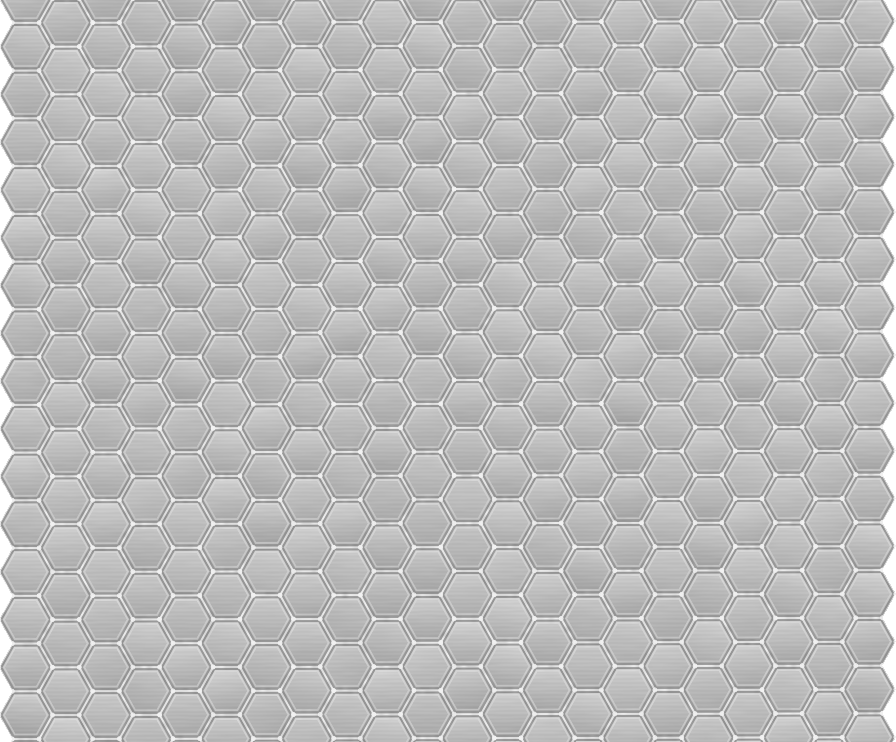
Write a Shadertoy shader that draws this pattern.

```glsl
#define COLUMNS 22.0
#define SPAN vec2(22.31, 15.54)   // canvas size in column and row pitches
#define OFFSET vec2(0.64, 0.562)  // centre of the first tile, in pitches
#define TILT 0.04                 // rise across the canvas, in rows
#define SEAM_HALF 0.018
#define GROOVE_POS 0.045
#define GROOVE_HALF 0.020
#define BEVEL_POS 0.095
#define BEVEL_HALF 0.018
#define SPARK_RADIUS 0.052
#define STRIPES 12.0
#define WEAR 0.035

const float ROOT3 = 1.7320508;

float hash(vec2 p) {
    vec3 q = fract(vec3(p.xyx) * 0.1031);
    q += dot(q, q.yzx + 33.33);
    return fract((q.x + q.y) * q.z);
}

float noise(vec2 p) {
    vec2 i = floor(p), f = fract(p);
    f = f * f * (3.0 - 2.0 * f);
    return mix(mix(hash(i), hash(i + vec2(1, 0)), f.x),
               mix(hash(i + vec2(0, 1)), hash(i + vec2(1, 1)), f.x), f.y);
}

float band(float d, float centre, float halfWidth, float aa) {
    return 1.0 - smoothstep(halfWidth - aa, halfWidth + aa, abs(d - centre));
}

// Offset from the nearest flat-topped hexagon centre in xy, cell index in zw
vec4 hexCell(vec2 p) {
    vec2 pitch = vec2(ROOT3, 1.0);
    vec2 idA = floor(p / pitch + 0.5);
    vec2 idB = floor(p / pitch) + 0.5;
    vec2 a = p - idA * pitch, b = p - idB * pitch;
    return dot(a, a) < dot(b, b) ? vec4(a, idA) : vec4(b, idB);
}

float hexEdge(vec2 h) {
    h = abs(h);
    return 0.5 - max(h.y, dot(h, vec2(0.5 * ROOT3, 0.5)));
}

float vertexDistance(vec2 h) {
    h = abs(h);
    return min(length(h - vec2(1.0 / ROOT3, 0.0)),
               length(h - vec2(0.5 / ROOT3, 0.5)));
}

void mainImage(out vec4 fragColor, in vec2 fragCoord) {
    vec2 uv = fragCoord / iResolution.xy;
    vec2 p = uv * SPAN - OFFSET;
    p.y -= TILT * uv.x;
    p.x *= 0.5 * ROOT3;
    float aa = 0.5 * SPAN.y / iResolution.y;

    vec4 cell = hexCell(p);
    vec2 h = cell.xy;
    vec2 id = cell.zw * 2.0 + 64.0;
    float d = hexEdge(h);

    // Brushed face: vertical gradient, fine stripes, tile variation
    float slope = mix(0.10, 0.19, hash(id + 7.0));
    float lean = 0.06 * (hash(id + 19.0) - 0.5);
    float tone = 0.728 + slope * h.y + lean * h.x;
    tone += WEAR * (hash(id) - 0.5);
    tone += 0.012 * sin(6.2831853 * STRIPES * p.y);
    tone += 0.02 * (noise(p * vec2(3.0, 24.0) + 80.0) - 0.5);

    // Raised rim, groove and pale seam
    float wear = noise(p * 9.0 + 50.0);
    float rim = 0.80 + 0.09 * h.y + 0.03 * wear;
    tone = mix(tone, rim, 0.85 * band(d, BEVEL_POS, BEVEL_HALF, aa));
    float groove = 0.56 + 0.06 * wear;
    tone = mix(tone, groove, band(d, GROOVE_POS, GROOVE_HALF, aa));
    float seam = 0.82 + 0.12 * wear;
    tone = mix(tone, seam, band(d, 0.0, SEAM_HALF, aa));

    // Bright joints where three tiles meet
    float spark = 1.0 - smoothstep(SPARK_RADIUS - aa, SPARK_RADIUS + aa, vertexDistance(h));
    tone = mix(tone, 0.95, spark * (0.7 + 0.3 * wear));

    // White beyond the first and last columns
    float column = cell.z * 2.0;
    if (column < -0.5 || column > COLUMNS - 0.5) tone = 1.0;

    fragColor = vec4(vec3(clamp(tone, 0.0, 1.0)), 1.0);
}
```
